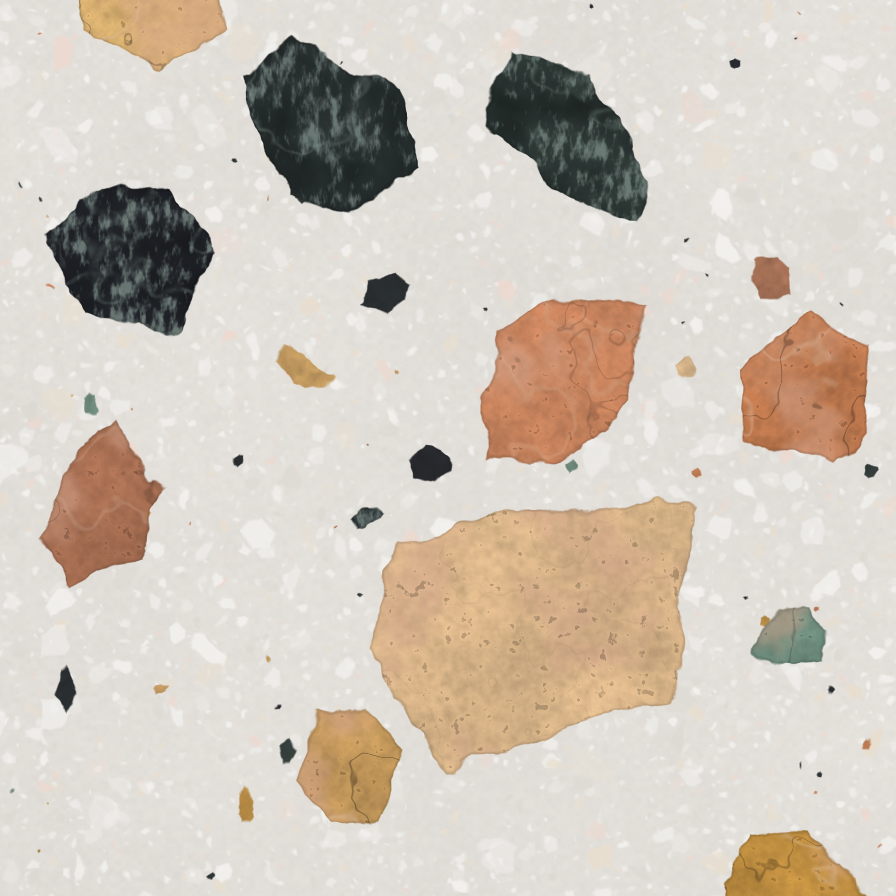
Give the GLSL for this texture, as a Shadertoy shader.

```glsl
// Pale terrazzo with large scattered stones, small accents and faint white chips.

// Large stones: colour and radius, laid out in sequence order
const vec4 STONES[12] = vec4[12](
    vec4(0.84, 0.70, 0.53, 0.172), vec4(0.16, 0.19, 0.19, 0.105),
    vec4(0.65, 0.43, 0.32, 0.082), vec4(0.74, 0.55, 0.25, 0.085),
    vec4(0.79, 0.52, 0.37, 0.088), vec4(0.77, 0.60, 0.36, 0.060),
    vec4(0.12, 0.13, 0.15, 0.085), vec4(0.43, 0.55, 0.49, 0.040),
    vec4(0.17, 0.21, 0.20, 0.086), vec4(0.13, 0.15, 0.16, 0.014),
    vec4(0.85, 0.69, 0.44, 0.085), vec4(0.76, 0.48, 0.31, 0.092));

float hash(vec2 p) {
    return fract(sin(dot(p, vec2(127.1, 311.7))) * 43758.5453);
}

float noise(vec2 p) {
    vec2 i = floor(p), f = fract(p);
    f = f * f * (3.0 - 2.0 * f);
    return mix(mix(hash(i), hash(i + vec2(1, 0)), f.x),
               mix(hash(i + vec2(0, 1)), hash(i + vec2(1, 1)), f.x), f.y);
}

float fbm(vec2 p) {
    float sum = 0.0, amp = 0.533;
    for (int i = 0; i < 4; i++) {
        sum += amp * noise(p);
        p = mat2(1.6, 1.2, -1.2, 1.6) * p + 7.3;
        amp *= 0.5;
    }
    return sum;
}

// Random polygon, stretched along a random axis, with its far corners rounded off
float stoneDistance(vec2 p, float radius, float sides, float stretch, vec2 seed) {
    float turn = 6.2832 * hash(seed + 3.7);
    p = mat2(cos(turn), sin(turn), -sin(turn), cos(turn)) * p;
    p *= vec2(stretch, 1.0 / stretch);
    float d = length(p) - 1.22 * radius;
    for (float k = 0.0; k < sides; k++) {
        float a = 6.2832 * (k + 0.6 * hash(seed + k * 1.3)) / sides;
        float reach = radius * mix(0.68, 1.1, hash(seed.yx + k * 2.1 + 9.0));
        d = max(d, dot(p, vec2(cos(a), sin(a))) - reach);
    }
    return d / max(stretch, 1.0 / stretch);
}

vec3 paleTint(float h) {
    if (h < 0.70) return vec3(0.955, 0.95, 0.94);
    if (h < 0.82) return vec3(0.86, 0.85, 0.825);
    if (h < 0.92) return vec3(0.91, 0.87, 0.81);
    return vec3(0.93, 0.85, 0.81);
}

// One jittered grid of chips, either pale or in the stone colours
vec3 addChips(vec3 col, vec2 uv, float cells, float density, vec2 sizes, bool accent, float px) {
    vec2 home = floor(uv * cells);
    for (int j = 0; j < 9; j++) {
        vec2 cell = home + vec2(j % 3 - 1, j / 3 - 1);
        vec2 seed = cell + cells * 1.7;
        if (hash(seed) > density) continue;
        vec2 jitter = vec2(hash(seed + 11.0), hash(seed + 23.0)) - 0.5;
        vec2 p = uv * cells - cell - 0.5 - 0.8 * jitter;
        float pick = hash(seed + 31.0), size = hash(seed + 47.0);
        float radius = mix(sizes.x, sizes.y, size * size);
        if (length(p) > 2.4 * radius) continue;
        float d = stoneDistance(p, radius, 6.0, mix(0.65, 1.1, hash(seed + 53.0)), seed) / cells;
        vec3 tint = accent ? STONES[int(pick * 12.0)].rgb * mix(0.8, 1.1, fbm(uv * 90.0))
                           : paleTint(pick);
        float opacity = accent ? 0.95 : mix(0.25, 0.9, hash(seed + 61.0));
        float edge = accent ? px : px + 0.0007;
        col = mix(col, tint, opacity * (1.0 - smoothstep(-edge, edge, d)));
    }
    return col;
}

// Mottling, veins and cracks inside a large stone
vec3 stoneSurface(vec3 base, vec2 uv, float id) {
    vec2 q = uv + id * 3.1;
    float cloud = fbm(q * 22.0), grain = fbm(q * 110.0);
    float vein = 1.0 - smoothstep(0.0, 0.022, abs(fbm(q * 9.0) - 0.5));
    float crack = 1.0 - smoothstep(0.0, 0.014, abs(fbm(q * 13.0 + 20.0) - 0.5));
    if (base.g < 0.3) {
        float streaks = fbm(q * vec2(150.0, 65.0));
        float pale = smoothstep(0.48, 0.72, 0.55 * streaks + 0.45 * cloud + 0.04);
        vec3 col = base * mix(0.6, 1.3, cloud);
        col = mix(col, vec3(0.46, 0.52, 0.50), 0.85 * pale);
        return mix(col, vec3(0.56, 0.64, 0.60), 0.4 * vein * grain);
    }
    float veined = id < 0.5 ? 0.1 : mix(0.35, 0.75, hash(vec2(id, 5.0)));
    vec3 col = base * (1.0 + 0.22 * (cloud - 0.5) + 0.22 * (grain - 0.5));
    col = mix(col, vec3(0.82, 0.64, 0.55), 0.5 * smoothstep(0.5, 0.72, fbm(q * 11.0 + 50.0)));
    col = mix(col, vec3(0.86, 0.74, 0.64), veined * 0.55 * vein);
    col *= 1.0 - 0.4 * veined * crack;
    return col * (1.0 - 0.22 * smoothstep(0.68, 0.78, grain));
}

void mainImage(out vec4 fragColor, in vec2 fragCoord) {
    vec2 uv = fragCoord / iResolution.y;
    float px = 1.0 / iResolution.y;
    vec2 broad = vec2(fbm(uv * 9.0), fbm(uv * 9.0 + 40.0)) - 0.5;
    vec2 jagged = vec2(fbm(uv * 45.0), fbm(uv * 45.0 + 40.0)) - 0.5;

    // Cement ground with soft mottling and fine grain
    vec3 col = vec3(0.885, 0.873, 0.852) + 0.03 * (fbm(uv * 6.0) - 0.5);
    col += 0.035 * (fbm(uv * 160.0) - 0.5);

    // Pale chips from fine to coarse, then sparse coloured ones and dark flecks
    vec2 chipUv = uv + 0.012 * jagged;
    col = addChips(col, chipUv, 75.0, 0.45, vec2(0.10, 0.38), false, px);
    col = addChips(col, chipUv, 38.0, 0.50, vec2(0.12, 0.42), false, px);
    col = addChips(col, chipUv, 19.0, 0.42, vec2(0.15, 0.42), false, px);
    col = addChips(col, chipUv, 31.0, 0.05, vec2(0.04, 0.11), true, px);
    col = addChips(col, chipUv, 8.0, 0.30, vec2(0.05, 0.20), true, px);

    // Large stones spread by a low-discrepancy sequence
    vec2 stoneUv = uv + 0.05 * broad + 0.012 * jagged;
    for (int i = 0; i < 12; i++) {
        float id = float(i), radius = STONES[i].w;
        vec2 p = stoneUv - fract(vec2(0.605, 0.297) + id * vec2(0.7549, 0.5698));
        if (length(p) > 2.0 * radius) continue;
        float stretch = i == 0 ? 0.95 : mix(0.75, 0.95, hash(vec2(id, 8.0)));
        float d = stoneDistance(p, radius, i == 0 ? 5.0 : 6.0, stretch, vec2(id, 2.0));
        vec3 stone = stoneSurface(STONES[i].rgb, uv, id);
        stone *= 1.0 - 0.14 * smoothstep(-0.004, 0.0, d);
        col = mix(col, stone, 1.0 - smoothstep(-px, px, d));
    }
    fragColor = vec4(clamp(col, 0.0, 1.0), 1.0);
}
```
